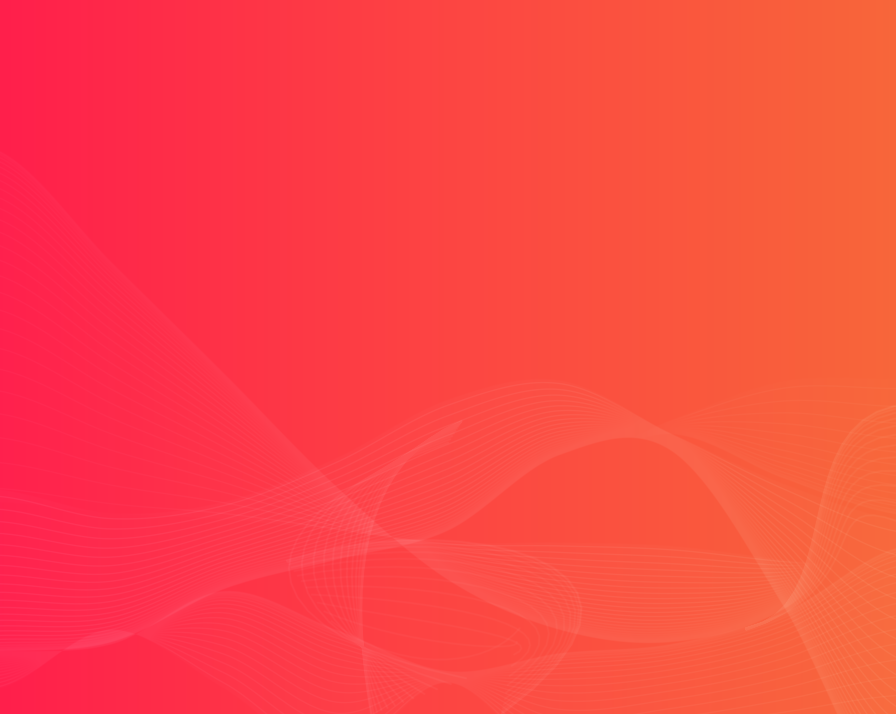
Give the GLSL for this background, as a Shadertoy shader.

```glsl
// Smooth height through nine evenly spaced samples
float height(float h[9], float x) {
    float g = x * 8.0;
    int i = clamp(int(g), 0, 7);
    float f = g - float(i);
    float a = h[max(i - 1, 0)], b = h[i], c = h[i + 1], d = h[min(i + 2, 8)];
    return b + 0.5 * f * (c - a + f * (2.0 * a - 5.0 * b + 4.0 * c - d
        + f * (3.0 * (b - c) + d - a)));
}

// Lined veil between two heights; its lines crowd toward the second
float veil(vec2 uv, float first[9], float second[9], float count) {
    float aspect = iResolution.x / iResolution.y, pixel = 1.0 / iResolution.y;
    float a = height(first, uv.x), b = height(second, uv.x);
    float gap = b - a;
    if (abs(gap) < 0.0001) gap = 0.0001;
    float s = (uv.y - a) / gap;

    float slope = mix(height(first, uv.x + 0.002) - a,
                      height(second, uv.x + 0.002) - b, clamp(s, 0.0, 1.0));
    float lean = inversesqrt(1.0 + pow(slope / (0.002 * aspect), 2.0));
    float inside = smoothstep(-pixel, pixel, abs(gap) * min(s, 1.0 - s) * lean);

    // Lines closer than their width blend into an even tone
    float root = sqrt(max(1.0 - s, 0.0004));
    float spacing = abs(gap) * lean * 2.0 * root / count;
    float dist = abs(fract(count * (1.0 - root)) - 0.5) * spacing;
    float width = 0.0012 + 0.5 * pixel;
    float line = 1.0 - smoothstep(0.0, width, dist);
    float average = min(1.0, width / spacing);
    line = mix(average, line, smoothstep(width, 3.0 * width, spacing));
    return inside * (0.25 + 0.75 * line);
}

float segmentDistance(vec2 p, vec2 a, vec2 b) {
    vec2 d = b - a;
    return length(p - a - d * clamp(dot(p - a, d) / dot(d, d), 0.0, 1.0));
}

vec2 bezier(mat4x2 c, float t) {
    float u = 1.0 - t;
    return c * vec4(u * u * u, 3.0 * u * u * t, 3.0 * u * t * t, t * t * t);
}

// Strands interpolated between two cubic curves
float strands(vec2 uv, mat4x2 first, mat4x2 second) {
    vec2 size = vec2(iResolution.x / iResolution.y, 1.0);
    float width = 0.0012 + 0.5 / iResolution.y;
    float total = 0.0;
    for (int i = 0; i < 13; i++) {
        float k = float(i) / 12.0;
        k *= k;
        mat4x2 curve = first * (1.0 - k) + second * k;
        vec2 last = bezier(curve, 0.0) * size;
        float dist = 1.0;
        for (int j = 1; j <= 18; j++) {
            vec2 next = bezier(curve, float(j) / 18.0) * size;
            dist = min(dist, segmentDistance(uv * size, last, next));
            last = next;
        }
        total += 1.0 - smoothstep(0.0, width * 1.3, dist);
    }
    return min(total, 1.6);
}

void mainImage(out vec4 fragColor, in vec2 fragCoord) {
    vec2 uv = fragCoord / iResolution.xy;

    // Crimson to orange backdrop
    vec3 color = mix(vec3(1.0, 0.12, 0.295), vec3(0.99, 0.27, 0.26),
                     smoothstep(-0.25, 0.75, uv.x) * 1.25 - 0.19);
    color = mix(vec3(1.0, 0.12, 0.295), vec3(0.99, 0.27, 0.26), min(uv.x * 2.0, 1.0));
    color = mix(color, vec3(0.97, 0.4, 0.225), max(uv.x * 2.0 - 1.0, 0.0));

    // Long sweep falling from the left
    float glow = veil(uv,
        float[9](0.297, 0.281, 0.273, 0.257, 0.24, 0.24, 0.235, 0.216, 0.2),
        float[9](0.788, 0.632, 0.477, 0.319, 0.188, 0.118, 0.101, 0.147, 0.28), 26.0)
        * mix(0.08, 0.17, smoothstep(0.1, 0.55, uv.x))
        * (1.0 - smoothstep(0.86, 0.93, uv.x));

    // Arching ribbon
    glow += 0.17 * veil(uv,
        float[9](0.314, 0.281, 0.297, 0.358, 0.44, 0.467, 0.392, 0.322, 0.273),
        float[9](0.088, 0.101, 0.175, 0.216, 0.257, 0.363, 0.368, 0.15, -0.14), 24.0);

    // Low wave along the bottom
    glow += 0.13 * veil(uv,
        float[9](0.036, 0.118, 0.036, -0.062, 0.044, -0.078, -0.062, -0.046, -0.046),
        float[9](0.088, 0.098, 0.172, 0.118, 0.06, 0.085, 0.098, 0.142, 0.232), 18.0);

    // Faint fan at the right
    glow += 0.09 * smoothstep(0.7, 0.78, uv.x) * veil(uv,
        float[9](0.4, 0.4, 0.4, 0.4, 0.4, 0.35, 0.412, 0.466, 0.469),
        float[9](0.4, 0.4, 0.4, 0.4, 0.4, 0.35, 0.392, 0.33, 0.28), 14.0);

    // Curling strands: left bend, middle loop, right hook
    if (uv.y < 0.47 && uv.x > 0.28) {
        glow += 0.10 * strands(uv,
            mat4x2(0.414, 0.0, 0.39, 0.18, 0.4, 0.35, 0.515, 0.41),
            mat4x2(0.52, 0.05, 0.25, 0.12, 0.27, 0.28, 0.5, 0.38));
        glow += 0.08 * strands(uv,
            mat4x2(0.32, 0.215, 0.5, 0.29, 0.8, 0.22, 0.56, 0.0),
            mat4x2(0.37, 0.13, 0.44, 0.06, 0.54, 0.06, 0.58, 0.12));
        glow += 0.10 * strands(uv,
            mat4x2(0.833, 0.12, 0.95, 0.15, 0.872, 0.428, 1.02, 0.435),
            mat4x2(0.833, 0.118, 0.99, 0.183, 0.9, 0.33, 1.02, 0.26));
    }

    vec3 tint = mix(vec3(1.0, 0.45, 0.6), vec3(0.98, 0.68, 0.52), uv.x);
    fragColor = vec4(mix(color, tint, min(glow, 0.5)), 1.0);
}
```
